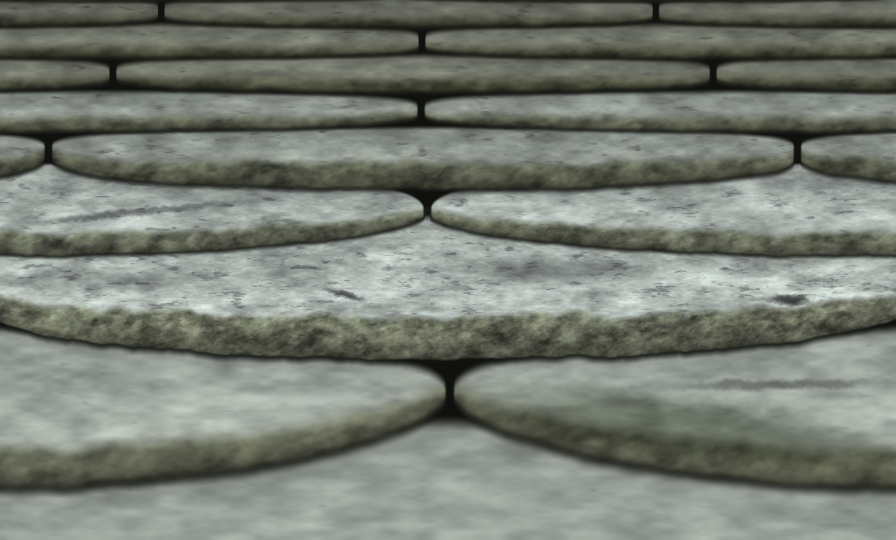
Give the GLSL for this texture, as a WebGL 1 fragment shader.

```glsl
precision highp float;
uniform vec2 u_resolution;

// Lengths are hundredths of the canvas width, with y running downwards.
const float WIDTH = 100.0;
const float JOINT = 0.25;
const float FACE_CONTRAST = 0.68;
const float RIM_CONTRAST = 1.35;
const vec3 RIM_TINT = vec3(0.525, 0.52, 0.45);
const vec3 SHADOW = vec3(0.08, 0.085, 0.07);
const vec3 PALE = vec3(0.675, 0.71, 0.69);
const vec3 GREY = vec3(0.60, 0.63, 0.60);
const vec3 OLIVE = vec3(0.45, 0.465, 0.42);

float hash(vec2 p) {
  p = fract(p * vec2(0.1031, 0.1137));
  p += dot(p, p.yx + 33.33);
  return fract((p.x + p.y) * p.x * 17.0);
}

float noise(vec2 p) {
  vec2 i = floor(p);
  vec2 f = fract(p);
  f = f * f * (3.0 - 2.0 * f);
  return mix(mix(hash(i), hash(i + vec2(1.0, 0.0)), f.x),
             mix(hash(i + vec2(0.0, 1.0)), hash(i + 1.0), f.x), f.y);
}

// Signed grain whose fine octaves fade as the lens blur grows.
float grain(vec2 p, float blur) {
  float sum = 0.0;
  float amp = 0.45;
  float freq = 0.25;
  for (int i = 0; i < 5; i++) {
    sum += amp * exp(-freq * blur * 1.3) * (noise(p * freq + 57.0) - 0.5);
    amp *= 0.78;
    freq *= 1.95;
    p += 13.7;
  }
  return sum;
}

// place: centre x, half period, tip y, droop of the front edge.
// form: rise of the back edge, rim thickness, droop power, lens blur.
vec3 slateRow(vec3 below, vec2 p, vec4 place, vec4 form, vec3 faceColor) {
  float blur = form.w;
  float soft = blur + 0.7 * WIDTH / u_resolution.x;
  float period = 2.0 * place.y;
  float x = mod(p.x - place.x + place.y, period) - place.y;
  float u = x / (place.y - JOINT);
  float arc = max(1.0 - u * u, 0.0);

  // Outline with chipped edges
  float chip = grain(vec2(p.x, place.z * 9.0), blur + 0.3);
  float front = place.z + place.w * pow(arc, form.z) + chip * form.y * 0.2;
  float back = place.z - form.x * pow(arc, 0.7 * form.z);
  float rim = form.y * (0.4 + 0.6 * sqrt(arc));
  float lip = front - rim + chip * rim * 0.3;

  // Cast shadow and the dark joint
  float reach = 0.2 * form.y + 0.7 * blur;
  float shade = 1.0 - smoothstep(-0.3 * soft, reach, p.y - front);
  vec3 color = mix(below, SHADOW, shade * 0.92);
  color *= 1.0 - 0.15 * exp(-max(p.y - front, 0.0) / (reach * 1.8));

  // Weathered upper face
  vec2 q = vec2(p.x, p.y * 2.8) + place.xz;
  float stain = grain(q, blur);
  float pits = smoothstep(0.1, 0.34, grain(q * vec2(1.7, 2.2) + 91.0, blur * 1.7));
  vec3 face = faceColor * (1.0 + FACE_CONTRAST * stain);
  face *= 1.0 - 0.3 * pits;
  face *= 0.94 + 0.1 * smoothstep(back, lip, p.y);

  // Rough mossy rim
  float rough = grain(vec2(p.x * 1.3 + p.y, p.y * 1.9 - p.x * 0.35) * 1.3, blur * 1.3);
  float depth = clamp((p.y - lip) / max(rim, 0.01), 0.0, 1.0);
  vec3 edge = faceColor * RIM_TINT * (1.0 + RIM_CONTRAST * rough);
  edge *= 1.2 - 0.5 * depth * depth;
  vec3 slate = mix(face, edge, smoothstep(-soft - 0.3, soft + 0.4, p.y - lip));

  float cover = smoothstep(-soft, soft, p.y - back)
              * smoothstep(-soft, soft, front - p.y)
              * smoothstep(0.0, 0.015, arc);
  return mix(color, slate, cover);
}

// Soft slanted ellipse for chips, cracks and stains
float mark(vec2 p, vec2 center, vec2 radius, float slope) {
  vec2 d = p - center;
  d.y -= d.x * slope + 0.8 * grain(p * 2.0, 0.1);
  return 1.0 - smoothstep(0.2, 1.0, length(d / radius));
}

void main() {
  vec2 p = gl_FragCoord.xy / u_resolution;
  p = vec2(p.x, 1.0 - p.y) * vec2(WIDTH, 59.9);

  // Rows overlap from the near eave to the far ridge
  vec3 c = SHADOW;
  c = slateRow(c, p, vec4(49.6, 60.0, 61.0, 14.0), vec4(14.0, 4.0, 0.5, 1.0), GREY * 1.04);
  c = slateRow(c, p, vec4(-4.3, 54.5, 43.8, 10.4), vec4(7.2, 4.4, 0.58, 0.75), GREY * 1.07);
  c = slateRow(c, p, vec4(49.3, 53.5, 32.2, 7.6), vec4(9.2, 4.7, 0.38, 0.1), PALE * 1.02);
  c = slateRow(c, p, vec4(1.2, 46.5, 23.8, 4.5), vec4(5.6, 2.5, 0.53, 0.17), PALE * 0.96);
  c = slateRow(c, p, vec4(47.2, 41.8, 17.0, 4.0), vec4(2.8, 2.9, 0.32, 0.27), GREY * 0.93);
  c = slateRow(c, p, vec4(6.0, 41.0, 12.4, 2.2), vec4(2.2, 1.6, 0.32, 0.35), GREY * 0.95);
  c = slateRow(c, p, vec4(46.1, 33.5, 8.5, 1.7), vec4(2.3, 1.6, 0.28, 0.4), OLIVE * 1.05);
  c = slateRow(c, p, vec4(13.1, 34.0, 4.95, 1.5), vec4(2.2, 1.3, 0.25, 0.42), OLIVE * 1.05);
  c = slateRow(c, p, vec4(45.6, 27.6, 1.6, 1.4), vec4(2.2, 1.2, 0.25, 0.42), OLIVE * 0.95);
  c = slateRow(c, p, vec4(16.0, 28.0, -0.8, 0.9), vec4(3.0, 0.9, 0.25, 0.42), OLIVE * 0.9);

  // Chips, cracks and damp stains
  c *= 1.0 - 0.65 * mark(p, vec2(88.0, 33.2), vec2(3.4, 0.8), 0.04);
  c *= 1.0 - 0.5 * mark(p, vec2(38.6, 32.6), vec2(3.6, 0.55), 0.22);
  c *= 1.0 - 0.35 * mark(p, vec2(15.0, 23.6), vec2(17.0, 0.6), -0.1);
  c *= 1.0 - 0.27 * mark(p, vec2(62.0, 30.0), vec2(14.0, 2.2), 0.02);
  c *= 1.0 - 0.18 * mark(p, vec2(12.0, 31.0), vec2(20.0, 1.8), 0.0);
  c *= 1.0 - vec3(0.4, 0.38, 0.43) * mark(p, vec2(76.0, 47.2), vec2(31.0, 4.6), 0.13);
  c *= 1.0 - 0.3 * mark(p, vec2(86.0, 42.7), vec2(18.0, 0.9), -0.02);

  gl_FragColor = vec4(clamp(c, 0.0, 1.0), 1.0);
}
```
